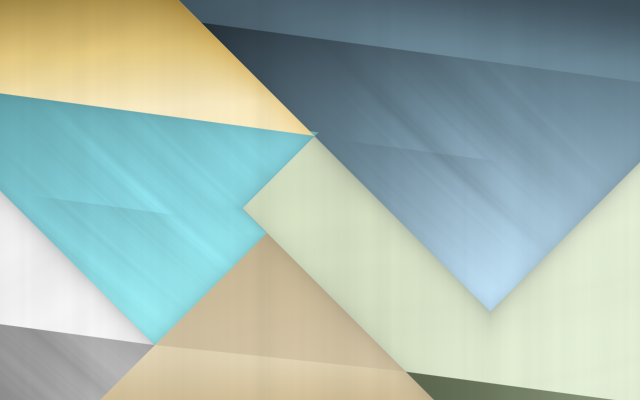
Reproduce this background procedurally as a Shadertoy shader.

```glsl
// Overlapping paper-like facets cut by 45 degree and shallow lines.
// Each facet is a min/max of line distances, filled with a gradient,
// then brushed with streaks of layered sines and soft edge shadows.

#define SLOPE 0.1353        // tilt of the shallow creases
#define RIDGE 0.446         // falling diagonal below the yellow facet
#define STRIP 0.0854        // lower falling side of the green strip
#define WHITE_CUT -0.476    // falling side of the white facet
#define STRIP_TOP 1.127     // rising end of the green strip
#define TAN_TOP 1.25        // rising side of the tan facet
#define VALLEY 2.005        // rising side of the blue wedge
#define CREASE 0.2333       // height of the yellow crease
#define GRAIN 0.022         // strength of vertical streaks
#define BRUSH 0.075         // strength of diagonal streaks
#define SHADOW_WIDTH 0.022
#define DIAG 0.70711        // turns x+y or x-y into a distance

// Irregular lines in -1..1 from layered sines
float streaks(float t) {
    float sum = 0.0, amp = 0.5;
    for (int i = 0; i < 5; i++) {
        sum += amp * sin(t + 1.7 * sin(0.37 * t + float(i)));
        t = t * 1.87 + 2.3;
        amp *= 0.66;
    }
    return sum * 0.75;
}

// Three-stop gradient
vec3 ramp(vec3 a, vec3 b, vec3 c, float t) {
    return mix(mix(a, b, clamp(2.0 * t, 0.0, 1.0)), c, clamp(2.0 * t - 1.0, 0.0, 1.0));
}

// Smooth coverage of the side where d is positive
float cover(float d) {
    float px = 0.8 / iResolution.y;
    return smoothstep(-px, px, d);
}

// Darkening that fades away from an edge
float shade(float d, float strength) {
    return 1.0 - strength * exp(-max(d, 0.0) / SHADOW_WIDTH);
}

// Diagonal brush marks inside a soft round window
float brush(vec2 p, vec2 center) {
    vec2 q = (p - center) / vec2(0.34, 0.27);
    float marks = streaks(24.0 * (p.x - 1.08 * p.y) + 0.7 * sin(4.0 * p.y));
    return BRUSH * marks * exp(-dot(q, q));
}

// Faint fold: a short darker step under a shallow crease
float fold(float s, float x, float left, float right) {
    float span = smoothstep(left, left + 0.12, x) * (1.0 - smoothstep(right - 0.08, right, x));
    return 1.0 - 0.07 * span * cover(s) * exp(-max(s, 0.0) / 0.1);
}

void mainImage(out vec4 fragColor, in vec2 fragCoord) {
    // Height units, y measured downward from the top
    vec2 p = vec2(fragCoord.x, iResolution.y - fragCoord.y) / iResolution.y;
    p.x *= 1.6 * iResolution.y / iResolution.x;
    float rise = p.x + p.y;
    float fall = p.x - p.y;
    float s = p.y - SLOPE * p.x;
    float sheen = streaks(7.0 * (p.y + 0.32 * p.x) + 0.6 * sin(3.0 * p.x));

    // Signed distances, positive inside
    float wedge = DIAG * min(fall - RIDGE, VALLEY - rise);
    float tanSide = DIAG * (STRIP - fall);
    float tealEnd = DIAG * max(STRIP_TOP - rise, min(TAN_TOP - rise, STRIP - fall));
    float tealSide = DIAG * (fall - WHITE_CUT);
    float yellowSide = DIAG * (RIDGE - fall);

    // Green strip and its dark lower fold
    vec3 green = mix(vec3(0.82, 0.86, 0.75), vec3(0.88, 0.92, 0.83), smoothstep(0.8, 1.5, p.x));
    green *= 1.0 + 0.025 * sheen;
    green *= shade(-wedge, 0.17) * shade(-tanSide, 0.07);
    vec3 moss = mix(vec3(0.36, 0.40, 0.31), vec3(0.52, 0.57, 0.46), smoothstep(1.0, 1.55, p.x));
    vec3 color = mix(green, moss, cover(s - 0.792));

    // Blue wedge, lightest at its tip
    float depth = p.y + 0.35 * (min(p.x, 1.2) - 0.5);
    vec3 blue = ramp(vec3(0.14, 0.18, 0.21), vec3(0.43, 0.54, 0.60),
                     vec3(0.77, 0.90, 0.98), (depth - 0.05) / 0.92);
    blue *= 1.0 + brush(p, vec2(1.10, 0.36));
    blue *= fold(s - 0.235, p.x, 0.83, 1.26) * shade(wedge, 0.10);

    // Slate band above the wedge
    vec3 slate = mix(vec3(0.24, 0.31, 0.35), vec3(0.43, 0.54, 0.60),
                     smoothstep(-0.22, 0.0, s) * smoothstep(0.3, 1.15, p.x));
    slate *= 1.0 + 0.04 * sheen;
    blue = mix(blue, slate, cover(-0.0115 - s));
    color = mix(color, blue, cover(wedge));

    // Tan facet with a lighter foot
    vec3 tan0 = mix(vec3(0.76, 0.70, 0.57), vec3(0.81, 0.75, 0.63), smoothstep(0.6, 0.88, p.y));
    vec3 foot = mix(vec3(0.87, 0.82, 0.70), vec3(0.80, 0.73, 0.58), smoothstep(0.87, 1.02, p.y));
    tan0 = mix(tan0, foot, cover(p.y - 0.106 * p.x - 0.8214));
    tan0 *= (1.0 + 0.02 * sheen) * shade(tanSide, 0.10);
    color = mix(color, tan0, cover(tanSide));

    // White facet with a grey foot
    vec3 white = vec3(0.94 + 0.025 * sheen);
    vec3 grey = vec3(mix(0.58, 0.70, smoothstep(0.0, 0.36, p.x))) * (1.0 + brush(p, vec2(0.12, 0.95)));
    white = mix(white, grey, cover(s - 0.8104)) * shade(-tealSide, 0.17);
    color = mix(color, white, cover(DIAG * min(TAN_TOP - rise, -0.3 - fall)));

    // Teal facet, brighter toward its lower tip
    vec3 teal = ramp(vec3(0.38, 0.63, 0.66), vec3(0.53, 0.83, 0.87),
                     vec3(0.63, 0.95, 0.97), (p.y + 0.32 * p.x - 0.22) / 0.76);
    teal *= 1.0 + brush(p, vec2(0.33, 0.50));
    teal *= fold(s - 0.478, p.x, 0.06, 0.47) * shade(tealEnd, 0.13) * shade(tealSide, 0.08);
    teal *= shade(s - CREASE, 0.08);
    color = mix(color, teal, cover(min(min(tealSide, tealEnd), s - CREASE + 0.01)));

    // Yellow facet, darkest along the top
    vec3 yellow = ramp(vec3(0.63, 0.53, 0.27), vec3(0.88, 0.78, 0.50),
                       vec3(0.97, 0.92, 0.77), (p.y + 0.06 * p.x) / 0.29);
    yellow *= (1.0 + 0.025 * sheen) * mix(vec3(1.0), vec3(0.93, 0.87, 0.72), exp(-max(yellowSide, 0.0) / 0.04));
    color = mix(color, yellow, cover(min(yellowSide, CREASE - s)));

    // Vertical grain over everything
    color *= 1.0 + GRAIN * streaks(26.0 * p.x);
    fragColor = vec4(clamp(color, 0.0, 1.0), 1.0);
}
```
